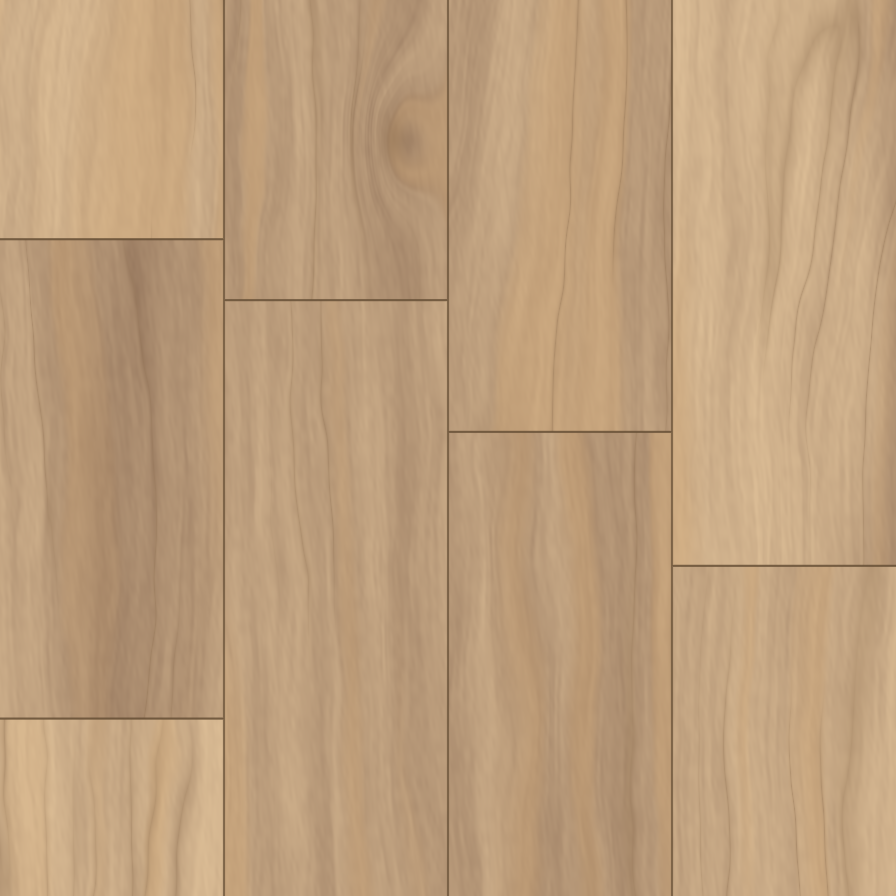
This texture is drawn by a WebGL 1 fragment shader. Its source:

```glsl
precision highp float;
// Oak plank floor: four columns of staggered boards with warped grain, a knot and thin dark joints.
uniform vec2 u_resolution;

#define COLUMNS 4.0
#define JOINT_Y vec4(0.198, 0.665, 0.518, 0.3685)
#define LENGTHS vec4(0.535, 1.0, 1.0, 1.0)
#define MAIN_TONE vec4(0.43, 0.46, 0.47, 0.88)
#define NEXT_TONE vec4(0.84, 0.47, 0.42, 0.70)
#define HEART_X vec4(0.14, 0.43, 0.63, 1.0)
#define HEART_DEPTH vec4(0.26, 0.12, 0.10, 0.60)
#define KNOT vec2(0.439, 0.844)
#define SEAM_HALF 0.0012
#define GRAIN_WARP 0.07
#define GRAIN_CONTRAST 1.0

const vec3 BROWN = vec3(0.64, 0.52, 0.41);
const vec3 PALE = vec3(0.835, 0.715, 0.565);
const vec3 HONEY = vec3(0.81, 0.65, 0.46);
const vec3 VEIN = vec3(0.56, 0.44, 0.32);
const vec3 SEAM = vec3(0.40, 0.31, 0.21);

float hash(vec2 p) {
  vec3 q = fract(vec3(p.xyx) * 0.1031);
  q += dot(q, q.yzx + 33.33);
  return fract((q.x + q.y) * q.z);
}

float noise(vec2 p) {
  vec2 i = floor(p), f = fract(p);
  f = f * f * (3.0 - 2.0 * f);
  return mix(mix(hash(i), hash(i + vec2(1.0, 0.0)), f.x),
             mix(hash(i + vec2(0.0, 1.0)), hash(i + 1.0), f.x), f.y);
}

float fbm(vec2 p) {
  float sum = 0.0, amp = 0.53;
  for (int i = 0; i < 4; i++) {
    sum += amp * noise(p);
    p = p * 2.03 + 17.3;
    amp *= 0.5;
  }
  return sum;
}

// Coverage of a joint at distance d, softened by one pixel.
float seamLine(float d, float px) {
  return 1.0 - smoothstep(SEAM_HALF - 0.7 * px, SEAM_HALF + 0.7 * px, d);
}

void main() {
  vec2 uv = gl_FragCoord.xy / u_resolution;
  float px = 1.0 / min(u_resolution.x, u_resolution.y);

  // Board layout
  float column = min(floor(uv.x * COLUMNS), COLUMNS - 1.0);
  vec4 pick = vec4(equal(vec4(column), vec4(0.0, 1.0, 2.0, 3.0)));
  float boardLength = dot(LENGTHS, pick);
  float along = (uv.y - dot(JOINT_Y, pick)) / boardLength;
  float row = floor(along);
  float isMain = 1.0 - step(0.5, abs(row));
  vec2 id = vec2(column, row + 5.0);
  vec2 seed = vec2(hash(id + 3.7), hash(id + 11.9));

  // Grain coordinate: leaning, drifting, and bent around the knot
  vec2 g = uv + seed * 9.0;
  float drift = fbm(g * vec2(7.0, 2.6)) - 0.5;
  vec2 k = (uv - KNOT) / vec2(0.045, 0.085);
  float knot = exp(-dot(k, k)) * isMain * pick.y;
  float across = g.x + GRAIN_WARP * drift + (seed.y - 0.5) * 0.14 * uv.y + 0.075 * knot;

  // Tone from broad bands down to pores
  float bands = fbm(vec2(across * 24.0, g.y * 0.9)) - 0.5;
  float streaks = noise(vec2(across * 95.0, g.y * 2.5)) - 0.5;
  float fibres = noise(vec2(across * 230.0, g.y * 12.0)) - 0.5;
  float pores = noise(vec2(g.x * 300.0 + g.y * 40.0, g.y * 75.0)) - 0.5;
  float grain = 0.75 * bands + 0.20 * streaks + 0.20 * fibres + 0.13 * pores;

  // Darker heartwood with a wavering edge
  float heartX = dot(HEART_X, pick) + 0.06 * (uv.y - 0.6) + 0.06 * drift;
  float h = (uv.x - heartX) / 0.038;
  float heart = dot(HEART_DEPTH, pick) * isMain * exp(-h * h);

  float tone = dot(mix(NEXT_TONE, MAIN_TONE, isMain), pick);
  tone += GRAIN_CONTRAST * grain - heart - 0.22 * knot * knot;
  vec3 color = mix(BROWN, PALE, clamp(tone, -0.3, 1.1));

  // Honey stripes and sparse dark veins
  float honey = smoothstep(0.58, 0.85, noise(vec2(across * 32.0 + 5.0, g.y * 0.7)));
  color = mix(color, HONEY, 0.38 * honey);
  float ridge = 1.0 - abs(2.0 * noise(vec2(across * 34.0, g.y * 1.1 + 8.0)) - 1.0);
  float patches = smoothstep(0.45, 0.75, noise(g * vec2(13.0, 3.0) + 21.0));
  color = mix(color, VEIN, 0.42 * pow(ridge, 14.0) * patches);
  color = mix(color, VEIN, 0.45 * exp(-10.0 * dot(k, k)) * isMain * pick.y);

  // Joints between boards
  float sideLine = clamp(floor(uv.x * COLUMNS + 0.5), 1.0, COLUMNS - 1.0) / COLUMNS;
  float sideSeam = seamLine(abs(uv.x - sideLine), px);
  float endSeam = seamLine(abs(fract(along + 0.5) - 0.5) * boardLength, px);
  color = mix(color, SEAM, max(0.75 * sideSeam, 0.85 * endSeam));

  gl_FragColor = vec4(color, 1.0);
}
```
